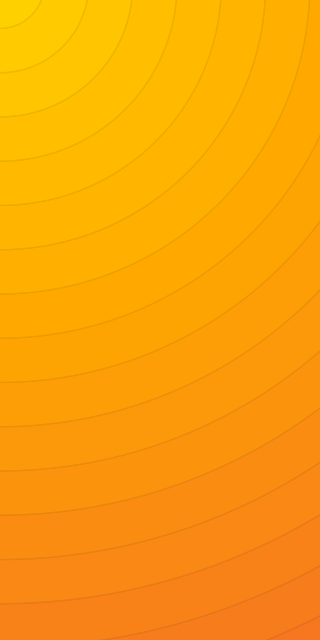
Write a Shadertoy shader that draws this background.

```glsl
// Flat concentric bands stepping from yellow to deep orange, spreading from
// just above the upper left corner, with a thin dark line on every boundary.
// Lengths are in canvas widths; bands come from rounding the radius.

#define CENTER_RISE 0.0495    // height of the centre above the top edge
#define RING_SPACING 0.1383
#define LINE_HALF_WIDTH 0.0026
#define LINE_SHADE 0.068      // darkening on a boundary line
#define MID_RADIUS 1.10       // radius of the amber stop
#define OUTER_RADIUS 2.28     // radius of the deep orange stop

const vec3 YELLOW = vec3(1.0, 0.825, 0.0);
const vec3 AMBER  = vec3(1.0, 0.655, 0.0);
const vec3 ORANGE = vec3(0.965, 0.465, 0.125);

// Three-stop colour ramp along the radius
vec3 warmRamp(float radius) {
    vec3 inner = mix(YELLOW, AMBER, clamp(radius / MID_RADIUS, 0.0, 1.0));
    float outer = (radius - MID_RADIUS) / (OUTER_RADIUS - MID_RADIUS);
    return mix(inner, ORANGE, clamp(outer, 0.0, 1.0));
}

void mainImage(out vec4 fragColor, in vec2 fragCoord) {
    float pixel = 1.0 / iResolution.x;
    vec2 position = fragCoord * pixel;
    vec2 center = vec2(0.0, iResolution.y * pixel + CENTER_RISE);
    float radius = length(position - center);

    // Signed distance to the nearest band boundary
    float boundary = max(1.0, floor(radius / RING_SPACING + 0.5));
    float offset = radius - boundary * RING_SPACING;

    // One flat colour per band, with a smoothed step between neighbours
    float outside = smoothstep(-0.7 * pixel, 0.7 * pixel, offset);
    float bandRadius = (boundary - 0.5 + outside) * RING_SPACING;
    vec3 color = warmRamp(bandRadius);

    // Thin shaded line on the boundary
    float line = 1.0 - smoothstep(LINE_HALF_WIDTH - 0.5 * pixel,
                                  LINE_HALF_WIDTH + 0.5 * pixel, abs(offset));
    color *= 1.0 - LINE_SHADE * line;

    fragColor = vec4(color, 1.0);
}
```
